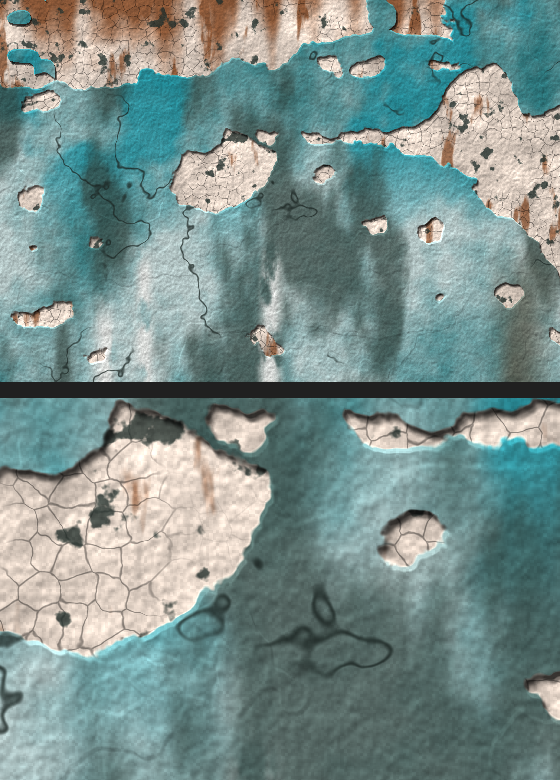
Top: the whole. Bottom: its middle third, enlarged.
Reproduce this texture procedurally as a Shadertoy shader.

```glsl
// Weathered wall: peeling turquoise paint over cracked, rust-stained plaster.
#define TEAL vec3(0.17, 0.45, 0.47)
#define TURQUOISE vec3(0.06, 0.51, 0.57)
#define PALE vec3(0.65, 0.74, 0.74)
#define LIME vec3(0.83, 0.84, 0.83)
#define GRIME vec3(0.20, 0.27, 0.25)
#define PLASTER vec3(0.87, 0.81, 0.76)
#define RUST vec3(0.50, 0.29, 0.16)
#define CRACK_SCALE 34.0
#define CHIP_SCALE 6.5
#define RELIEF 0.85
#define LIGHT_STEP vec2(-0.0022, 0.0036)

float hash(vec2 p) {
    vec3 q = fract(p.xyx * 0.1031);
    q += dot(q, q.yzx + 33.33);
    return fract((q.x + q.y) * q.z);
}

vec2 hash2(vec2 p) { return vec2(hash(p), hash(p + 57.3)); }

float noise(vec2 p) {
    vec2 i = floor(p), f = fract(p);
    f = f * f * (3.0 - 2.0 * f);
    return mix(mix(hash(i), hash(i + vec2(1, 0)), f.x),
               mix(hash(i + vec2(0, 1)), hash(i + vec2(1, 1)), f.x), f.y);
}

float fbm(vec2 p) {
    float sum = 0.0, amp = 0.516;
    for (int i = 0; i < 5; i++) {
        sum += amp * noise(p);
        p = mat2(1.6, 1.2, -1.2, 1.6) * p + 11.7;
        amp *= 0.5;
    }
    return sum;
}

// 1 below the edge, 0 above it
float below(float edge, float width, float v) {
    return 1.0 - smoothstep(edge - width, edge + width, v);
}

// Small scattered chips, positive inside
float chips(vec2 p) {
    vec2 q = p * CHIP_SCALE;
    float best = -1.0;
    for (int j = -1; j <= 1; j++)
    for (int i = -1; i <= 1; i++) {
        vec2 cell = floor(q) + vec2(i, j);
        float radius = hash(cell + 7.1) < 0.27 ? 0.08 + 0.16 * hash(cell + 3.9) : -0.5;
        vec2 d = q - cell - 0.2 - 0.6 * hash2(cell);
        best = max(best, radius - length(d * vec2(0.85, 1.2)));
    }
    return best / CHIP_SCALE;
}

// Signed field of exposed plaster, positive where paint is gone
float bare(vec2 p) {
    float rough = 0.075 * (fbm(p * 15.0) - 0.5);
    vec2 w = p + 0.13 * (vec2(fbm(p * 5.0), fbm(p * 5.0 + 17.0)) - 0.5);
    float top = min(w.y - 0.80 - 0.11 * smoothstep(0.58, 1.0, w.x), 1.17 - w.x);
    top = min(top, length(w - vec2(1.02, 0.98)) - 0.045);
    top -= 0.3 * smoothstep(0.66, 0.82, noise(p * vec2(17, 21))) * below(0.27, 0.08, p.x);
    float upper = 0.645 + 0.19 * smoothstep(1.06, 1.24, w.x) - 0.13 * smoothstep(1.28, 1.39, w.x);
    float lower = 0.605 - 1.05 * pow(max(w.x - 1.02, 0.0), 1.5);
    float wedge = min(min(upper - w.y, w.y - lower), w.x - 0.82);
    vec2 c = w - vec2(0.57, 0.56);
    float patchField = 0.105 - length(vec2(c.x * 0.72 - c.y * 0.25, c.y * 1.1));
    return max(max(top, wedge), max(patchField, chips(w))) + rough;
}

// Curved trowel coat, negative inside
float coat(vec2 p) {
    return length((p - vec2(0.98, 0.36)) / vec2(0.41, 0.25)) - 1.0 + 0.25 * (fbm(p * 7.0) - 0.5);
}

// Wall surface: paint film, peeled layers, grit
float height(vec2 p) {
    float film = below(0.0, 0.003, bare(p));
    float peel = smoothstep(0.50, 0.512, fbm(p * 3.2 + 5.0)) + smoothstep(0.60, 0.612, fbm(p * 6.0 + 40.0));
    float grit = 0.75 * fbm(p * 42.0) + 0.22 * noise(p * 165.0);
    return 0.55 * film + film * (0.16 * peel + 0.16 * below(0.0, 0.012, coat(p))) + grit;
}

// Gap between the two nearest cell points: small on crack lines
float crackGap(vec2 p) {
    vec2 near = vec2(9.0);
    for (int j = -1; j <= 1; j++)
    for (int i = -1; i <= 1; i++) {
        vec2 cell = floor(p) + vec2(i, j);
        float d = length(cell + 0.15 + 0.7 * hash2(cell) - p);
        near = d < near.x ? vec2(d, near.x) : vec2(near.x, min(near.y, d));
    }
    return near.y - near.x;
}

vec3 paintColor(vec2 p) {
    float streak = noise(vec2(p.x * 24.0, p.y * 3.0));
    float tone = mix(0.74, 0.24, smoothstep(0.38, 0.76, p.y));
    tone += 1.7 * (fbm(p * vec2(4.0, 2.7)) - 0.5) + 0.3 * (streak - 0.5) + 0.5 * (fbm(p * 23.0) - 0.5);
    tone += 0.2 * below(0.0, 0.15, coat(p)) - 0.08;
    vec3 col = mix(TEAL, PALE, clamp(tone, 0.0, 1.1));
    col = mix(col, TURQUOISE, 0.7 * smoothstep(0.50, 0.68, fbm(p * vec2(5.0, 4.0) + 63.0)) * smoothstep(0.3, 0.65, p.y));
    col = mix(col, GRIME, 0.72 * smoothstep(0.50, 0.72, fbm(p * vec2(7.0, 3.0) + 31.0)));
    // Lime runs and a brown damp stain
    for (int i = 0; i < 3; i++) {
        float x = 0.38 + 0.33 * float(i % 2) - 0.1 * float(i / 2);
        float off = abs(p.x - x + 0.03 * (fbm(p * 9.0) - 0.5));
        float run = below(0.022, 0.018, off) * below(0.34 - 0.15 * float(i / 2), 0.06, p.y);
        col = mix(col, LIME, run * smoothstep(0.32, 0.56, fbm(p * vec2(30.0, 12.0))));
    }
    float damp = below(0.06, 0.06, abs(p.x - 1.37)) * below(0.31, 0.1, p.y);
    col = mix(col, mix(GRIME, RUST, 0.35), damp * (0.35 + 0.6 * streak));
    // Broken hairline cracks
    float hair = below(0.005, 0.005, abs(fbm(p * 4.5 + 80.0) - 0.5));
    return mix(col, GRIME * 0.55, 0.75 * hair * smoothstep(0.45, 0.65, noise(p * 6.0 + 9.0)));
}

vec3 plasterColor(vec2 p) {
    vec3 col = PLASTER * (0.72 + 0.55 * fbm(p * 13.0));
    float run = noise(vec2(p.x * 28.0, p.y * 4.0));
    float rust = smoothstep(0.84, 1.08, p.y + 0.24 * (run - 0.5) + 0.2 * (fbm(p * 9.0) - 0.5));
    rust += 0.75 * smoothstep(0.62, 0.73, fbm(p * vec2(24.0, 7.0) + 3.0));
    col = mix(col, RUST, clamp(rust, 0.0, 0.9));
    float crack = below(0.045, 0.04, crackGap(p * CRACK_SCALE + 1.2 * fbm(p * 20.0)));
    col *= 1.0 - 0.38 * crack * smoothstep(0.3, 0.6, noise(p * 9.0));
    return mix(col, GRIME * 0.7, 0.8 * smoothstep(0.68, 0.76, fbm(p * 33.0 + 21.0)));
}

void mainImage(out vec4 fragColor, in vec2 fragCoord) {
    vec2 p = fragCoord / iResolution.y;
    float field = bare(p);
    float exposed = smoothstep(-0.002, 0.002, field);
    vec3 col = mix(paintColor(p), plasterColor(p), exposed);
    // Shadow cast by the paint film, then slope lighting
    float shadow = exposed * below(0.0, 0.004, bare(p + 2.0 * LIGHT_STEP));
    col *= 1.0 - 0.5 * shadow;
    float slope = height(p) - height(p + LIGHT_STEP);
    col *= 1.0 + RELIEF * clamp(slope, -0.65, 0.4);
    col *= 0.95 + 0.1 * hash(floor(p * 350.0));
    fragColor = vec4(clamp(col, 0.0, 1.0), 1.0);
}
```
